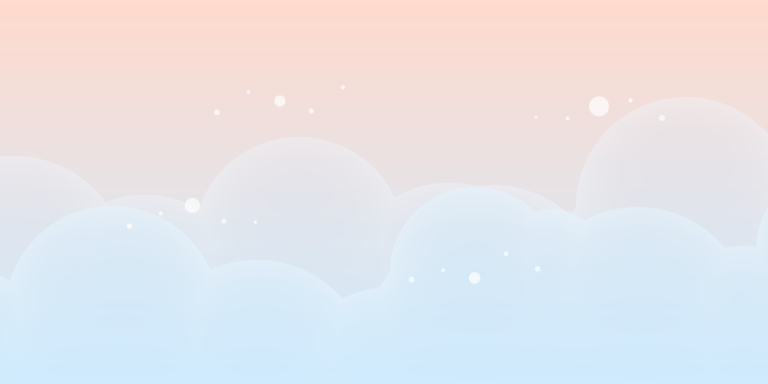
Reproduce this background procedurally as a Shadertoy shader.

```glsl
#define SKY_TOP vec3(1.0, 0.853, 0.805)
#define SKY_BOTTOM vec3(0.81, 0.925, 1.0)
#define BACK_TINT vec4(0.82, 0.90, 0.97, 0.20)
#define FRONT_TINT vec4(0.81, 0.92, 0.99, 0.40)
#define RIM_STRENGTH 0.27
#define RIM_WIDTH 0.065
#define BUBBLE_ALPHA 0.68
#define BACK_PUFFS 6
#define ALL_PUFFS 15
#define CLUSTERS 4

// Cloud puffs: centre and radius in canvas heights, back bank then front bank
const vec3 puffs[ALL_PUFFS] = vec3[](
    vec3(0.036, 0.297, 0.297), vec3(0.378, 0.214, 0.279),
    vec3(0.779, 0.367, 0.276), vec3(1.169, 0.245, 0.279),
    vec3(1.284, 0.221, 0.297), vec3(1.786, 0.461, 0.286),
    vec3(-0.078, 0.089, 0.208), vec3(0.292, 0.185, 0.279),
    vec3(0.669, 0.026, 0.297), vec3(1.008, -0.003, 0.253),
    vec3(1.237, 0.292, 0.221), vec3(1.438, 0.326, 0.130),
    vec3(1.661, 0.167, 0.294), vec3(1.932, 0.193, 0.167),
    vec3(2.188, 0.349, 0.219));

// Main bubble of each cluster: centre and radius
const vec3 bubbles[CLUSTERS] = vec3[](
    vec3(0.501, 0.465, 0.0195), vec3(0.729, 0.737, 0.0145),
    vec3(1.236, 0.276, 0.0150), vec3(1.560, 0.723, 0.0260));

float hash(vec2 p) {
    return fract(sin(dot(p, vec2(127.1, 311.7))) * 43758.5);
}

// Distance inside a puff that widens into the bank below its centre
float puffDepth(vec2 p, vec3 puff) {
    vec2 q = p - puff.xy;
    return puff.z - length(vec2(q.x, max(q.y, 0.0))) + 0.7 * max(-q.y, 0.0);
}

// Tinted cloud bank with a white glow just inside its outline
vec3 addBank(vec3 color, vec2 p, int first, int last, vec4 tint, float pixel) {
    float depth = -1.0;
    for (int i = first; i < last; i++) depth = max(depth, puffDepth(p, puffs[i]));
    float rim = RIM_STRENGTH * exp(-max(depth, 0.0) / RIM_WIDTH);
    vec3 body = mix(mix(color, tint.rgb, tint.a), vec3(1.0), rim);
    return mix(color, body, smoothstep(-pixel, pixel, depth));
}

float disc(vec2 p, vec2 centre, float radius, float pixel) {
    return smoothstep(pixel, -pixel, length(p - centre) - radius);
}

// Each main bubble carries small satellites to both sides
float bubbleMask(vec2 p, float pixel) {
    float mask = 0.0;
    for (int c = 0; c < CLUSTERS; c++) {
        vec3 main = bubbles[c];
        mask = max(mask, disc(p, main.xy, main.z, pixel));
        for (int s = 0; s < 4; s++) {
            vec2 seed = vec2(float(c), float(s));
            float side = 0.082 * float(s < 2 ? s - 2 : s - 1);
            vec2 offset = vec2(side, 0.12 * (hash(seed) - 0.45));
            float radius = mix(0.0035, 0.008, hash(seed + 7.3));
            mask = max(mask, disc(p, main.xy + offset, radius, pixel));
        }
    }
    return mask;
}

void mainImage(out vec4 fragColor, in vec2 fragCoord) {
    vec2 p = fragCoord / iResolution.y;
    float pixel = 0.75 / iResolution.y;

    // Sky, cloud banks from back to front, then bubbles
    vec3 color = mix(SKY_BOTTOM, SKY_TOP, p.y);
    color = addBank(color, p, 0, BACK_PUFFS, BACK_TINT, pixel);
    color = addBank(color, p, BACK_PUFFS, ALL_PUFFS, FRONT_TINT, pixel);
    color = mix(color, vec3(1.0), BUBBLE_ALPHA * bubbleMask(p, pixel));

    fragColor = vec4(color, 1.0);
}
```
